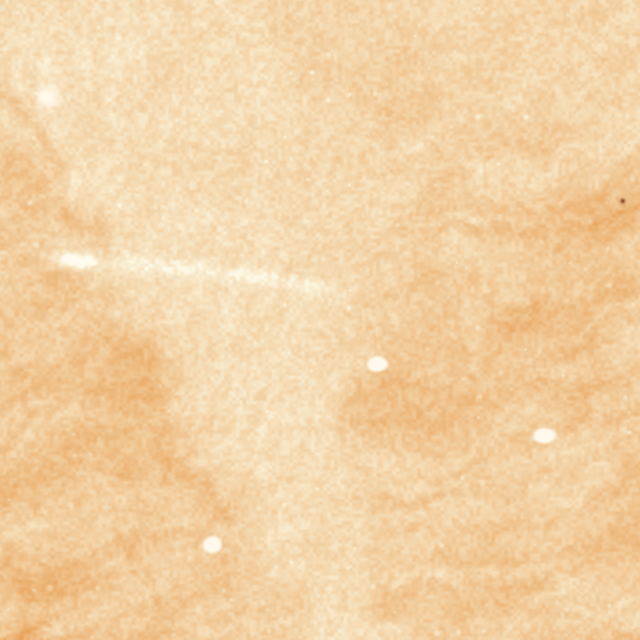
Write a Shadertoy shader that draws this texture.

```glsl
#define AMBER vec3(0.93, 0.73, 0.50)
#define CREAM vec3(0.97, 0.90, 0.77)
#define WHITE vec3(1.0, 0.985, 0.94)
#define RUST vec3(0.48, 0.20, 0.08)
#define BASE_TONE 0.36
#define BAND_LIFT 0.43
#define MOTTLE 1.0
#define FIBRES 0.42
#define GRAIN 0.75
#define GRAIN_SCALE 175.0
#define FLECK_CELLS 30.0

float hash(vec2 p) {
    vec3 q = fract(vec3(p.xyx) * 0.1031);
    q += dot(q, q.yzx + 33.33);
    return fract((q.x + q.y) * q.z);
}

float noise(vec2 p) {
    vec2 i = floor(p), f = fract(p);
    f = f * f * (3.0 - 2.0 * f);
    vec2 e = vec2(0.0, 1.0);
    return mix(mix(hash(i), hash(i + e.yx), f.x),
               mix(hash(i + e.xy), hash(i + e.yy), f.x), f.y);
}

mat2 rotation(float a) {
    return mat2(cos(a), -sin(a), sin(a), cos(a));
}

float fbm(vec2 p) {
    float sum = 0.0, weight = 0.5;
    for (int i = 0; i < 5; i++) {
        sum += weight * noise(p);
        p = rotation(0.6) * p * 2.03 + 17.0;
        weight *= 0.56;
    }
    return sum / 1.07;
}

// Soft elliptical blob
float blob(vec2 p, vec2 centre, vec2 size) {
    vec2 d = (p - centre) / size;
    return exp(-dot(d, d));
}

// Soft line between two points
float softLine(vec2 p, vec2 a, vec2 b, float width) {
    vec2 ab = b - a;
    float d = length(p - a - ab * clamp(dot(p - a, ab) / dot(ab, ab), 0.0, 1.0));
    return exp(-d * d / (width * width));
}

// Pale tract that widens towards the top
float paleBand(vec2 p) {
    float centre = 0.55 - 0.32 * p.y;
    float width = 0.075 + 0.24 * smoothstep(0.1, 0.85, p.y);
    return 1.0 - smoothstep(0.55 * width, 1.4 * width, abs(p.x - centre));
}

// Broad dark stains, the arc and the left-hand diagonals
float stains(vec2 p) {
    float s = 0.42 * blob(p, vec2(0.94, 0.67), vec2(0.15, 0.06));
    s += 0.28 * blob(p, vec2(0.21, 0.34), vec2(0.07, 0.11));
    s += 0.20 * blob(p, vec2(0.72, 0.39), vec2(0.14, 0.07));
    s += 0.22 * blob(p, vec2(0.02, 0.04), vec2(0.25, 0.20));
    float arc = (length(p - vec2(0.75, 1.15)) - 0.33) / 0.04;
    s += 0.22 * exp(-arc * arc) * smoothstep(0.85, 0.65, p.x);
    s += 0.40 * softLine(p, vec2(-0.02, 0.92), vec2(0.09, 0.74), 0.016);
    s += 0.45 * softLine(p, vec2(-0.02, 0.76), vec2(0.15, 0.64), 0.03);
    s += 0.30 * softLine(p, vec2(0.27, 0.31), vec2(0.37, 0.18), 0.014);
    return s;
}

// Horizontal pale streak with a bright end
float streak(vec2 p) {
    float d = p.y - 0.592 + 0.17 * p.x * p.x;
    float ends = smoothstep(0.03, 0.11, p.x) * smoothstep(0.58, 0.5, p.x);
    return 0.42 * ends * exp(-d * d / 0.00018)
         + 0.95 * blob(p, vec2(0.112, 0.591), vec2(0.035, 0.012));
}

// Small pale specks, a few per row of cells
float flecks(vec2 p) {
    vec2 cell = floor(p * FLECK_CELLS);
    vec2 jitter = 0.3 + 0.4 * vec2(hash(cell + 3.1), hash(cell + 8.7));
    float size = mix(0.09, 0.2, hash(cell + 5.3));
    float d = length(fract(p * FLECK_CELLS) - jitter);
    return step(0.9, hash(cell)) * smoothstep(size, 0.3 * size, d);
}

// Round white holes
float holes(vec2 p) {
    float cover = 0.0;
    for (int i = 0; i < 4; i++) {
        float k = float(i);
        float sway = mod(k, 2.0) < 0.5 ? 1.0 : -1.0;
        vec2 centre = vec2(0.075 + 0.258 * k, 0.35 + 0.5 * sway * pow(0.4, k));
        float d = length((p - centre) * vec2(1.0 - 0.06 * k, 1.0 + 0.08 * k));
        float blur = i == 0 ? 0.014 : 0.004;
        cover = max(cover, smoothstep(0.014 + blur, 0.014 - blur, d));
    }
    return cover;
}

void mainImage(out vec4 fragColor, in vec2 fragCoord) {
    vec2 p = fragCoord / iResolution.xy;
    vec2 warp = vec2(fbm(p * 7.0), fbm(p * 7.0 + 31.0)) - 0.5;
    vec2 w = p + 0.12 * warp;

    // Large shapes
    float band = paleBand(w);
    float tone = BASE_TONE + BAND_LIFT * band - stains(w);
    tone += 0.27 * smoothstep(0.62, 0.85, p.y) * (1.0 - band);

    // Mottling and directional fibres
    float calm = 1.0 - 0.55 * max(band, smoothstep(0.7, 0.85, p.y));
    tone += MOTTLE * calm * (fbm(rotation(0.3) * w * vec2(9.0, 14.0)) - 0.5);
    float across = noise(rotation(0.25) * w * vec2(13.0, 50.0));
    float along = noise(rotation(-0.3) * w * vec2(75.0, 14.0));
    tone += FIBRES * (mix(across, along, band) - 0.5) * calm;

    // Fine grain
    vec2 g = (p + 0.02 * warp) * GRAIN_SCALE;
    float grain = 0.6 * noise(g) + 0.4 * noise(rotation(0.7) * g * 0.55 + 9.0);
    tone += GRAIN * (grain - 0.5);

    // Bright features
    tone += streak(p + 0.02 * warp) + 0.35 * flecks(p + 0.01 * warp);
    vec3 color = mix(AMBER, CREAM, clamp(tone, -0.6, 1.35));
    color = mix(color, WHITE, smoothstep(1.1, 1.8, tone));
    color = mix(color, WHITE, 0.95 * holes(p + 0.015 * warp));

    // Lone dark speck
    color = mix(color, RUST, 0.85 * blob(p, vec2(0.973, 0.686), vec2(0.004)));
    fragColor = vec4(color, 1.0);
}
```
